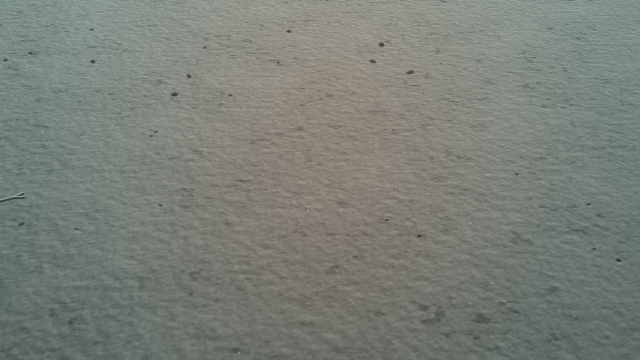
A Shadertoy shader for this texture:

```glsl
float hash(vec2 cell) {
    vec3 q = fract(cell.xyx * vec3(0.1031, 0.1030, 0.0973));
    q += dot(q, q.yzx + 33.33);
    return fract((q.x + q.y) * q.z);
}

float valueNoise(vec2 p) {
    vec2 cell = floor(p);
    vec2 f = fract(p);
    f = f * f * (3.0 - 2.0 * f);
    float low = mix(hash(cell), hash(cell + vec2(1, 0)), f.x);
    float high = mix(hash(cell + vec2(0, 1)), hash(cell + vec2(1, 1)), f.x);
    return mix(low, high, f.y);
}

float fbm(vec2 p) {
    float sum = 0.0;
    float weight = 0.5;
    for (int octave = 0; octave < 3; octave++) {
        sum += weight * valueNoise(p);
        p = mat2(1.94, 0.42, -0.42, 1.94) * p + 17.3;
        weight *= 0.56;
    }
    return sum / 1.0;
}

// Perspective ground plane: cells shrink and flatten towards the top
vec2 groundPlane(vec2 p, float centreX) {
    float nearness = 1.9 - p.y;
    return vec2((p.x - centreX) / nearness, 3.0 / nearness) + 20.0;
}

// Warm middle fading to teal sides, brighter with distance
vec3 groundTint(vec2 p, float centreX) {
    vec2 offset = (p - vec2(centreX + 0.03, 0.55)) / vec2(0.56, 0.72);
    float warmth = exp(-dot(offset, offset));
    float light = mix(0.405, 0.565, p.y) + 0.025 * warmth;
    light -= 0.025 * smoothstep(0.5, 0.95, abs(p.x - centreX));
    vec3 cool = vec3(0.91, 1.05, 1.01);
    vec3 warm = vec3(1.06, 0.99, 0.91);
    return light * mix(cool, warm, warmth);
}

// Small light and shade of the rough surface
float surfaceRelief(vec2 ground) {
    vec2 p = ground * 62.0;
    float slope = fbm(p) - fbm(p + vec2(0.18, 0.42));
    float patches = valueNoise(ground * 9.0) * 0.6 + valueNoise(ground * 23.0) * 0.4;
    float pits = smoothstep(0.56, 0.78, fbm(ground * vec2(48.0, 58.0) + 91.0));
    float grain = valueNoise(ground * 230.0) - 0.5;
    return 0.17 * slope + 0.045 * grain + 0.035 * (0.5 - patches)
         - 0.10 * pits * smoothstep(0.3, 0.75, patches);
}

float segmentDistance(vec2 p, vec2 a, vec2 b) {
    vec2 along = b - a;
    float t = clamp(dot(p - a, along) / dot(along, along), 0.0, 1.0);
    return length(p - a - along * t);
}

float ellipseMask(vec2 p, vec2 radii, float edge) {
    float d = (length(p / radii) - 1.0) * radii.y;
    return 1.0 - smoothstep(-edge, edge, d);
}

// Loose pebbles, each a dark body with a paler top
vec3 addPebbles(vec3 colour, vec2 p, float width, float edge) {
    for (int i = 0; i < 24; i++) {
        float id = float(i);
        vec2 centre = vec2(hash(vec2(id, 3.0)) * width, mix(0.2, 0.95, hash(vec2(id, 11.0))));
        float size = mix(0.0028, 0.0085, pow(hash(vec2(id, 27.0)), 2.5));
        vec2 radii = size * vec2(mix(1.0, 1.7, hash(vec2(id, 41.0))), 0.75);
        vec2 local = p - centre;
        local.y += local.x * (hash(vec2(id, 53.0)) - 0.5) * 0.6;
        float body = ellipseMask(local, radii, edge);
        float top = ellipseMask(local - vec2(0.0, 0.35) * radii, radii * 0.6, edge);
        colour = mix(colour, colour * 0.42, body * 0.9);
        colour = mix(colour, vec3(0.40, 0.38, 0.34), top * 0.6 * hash(vec2(id, 67.0)));
    }
    return colour;
}

// Tiny pale chips
vec3 addChips(vec3 colour, vec2 p, float width, float edge) {
    for (int i = 0; i < 14; i++) {
        float id = float(i) + 100.0;
        vec2 centre = vec2(hash(vec2(id, 5.0)) * width, hash(vec2(id, 19.0)) * 0.75);
        float chip = ellipseMask(p - centre, vec2(0.0016, 0.0022), edge);
        colour = mix(colour, vec3(0.78, 0.80, 0.76), chip * 0.65);
    }
    return colour;
}

// Forked twig entering from the left, with its shadow
float twigDistance(vec2 p) {
    vec2 fork = vec2(0.036, 0.454);
    float stem = segmentDistance(p, vec2(-0.02, 0.440), fork);
    float upper = segmentDistance(p, fork, vec2(0.064, 0.466));
    float lower = segmentDistance(p, fork, vec2(0.066, 0.455));
    return min(stem, min(upper, lower));
}

vec3 addTwig(vec3 colour, vec2 p, float edge) {
    float shadow = 1.0 - smoothstep(0.0, 0.003 + edge, twigDistance(p + vec2(0.0, 0.005)));
    float twig = 1.0 - smoothstep(0.0015 - edge, 0.0015 + edge, twigDistance(p));
    colour = mix(colour, vec3(0.15, 0.18, 0.18), shadow * 0.8);
    return mix(colour, vec3(0.60, 0.66, 0.65), twig * 0.85);
}

void mainImage(out vec4 fragColor, in vec2 fragCoord) {
    vec2 p = fragCoord / iResolution.y;
    float width = iResolution.x / iResolution.y;
    float edge = 0.8 / iResolution.y;
    float centreX = 0.5 * width;

    vec3 colour = groundTint(p, centreX);
    colour += surfaceRelief(groundPlane(p, centreX)) * vec3(1.0, 0.98, 0.94);
    colour = addPebbles(colour, p, width, edge);
    colour = addChips(colour, p, width, edge);
    colour = addTwig(colour, p, edge);
    fragColor = vec4(clamp(colour, 0.0, 1.0), 1.0);
}
```
